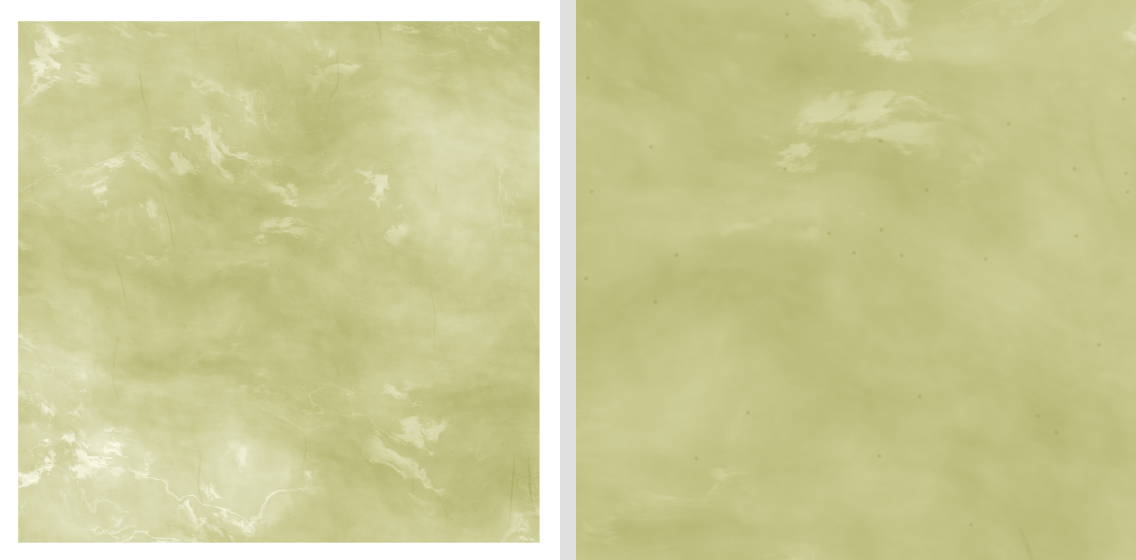
Left: the whole. Right: its middle third, enlarged.
Reproduce this texture procedurally as a three.js fragment shader.

```glsl
varying vec2 vUv;

const vec3 PAPER = vec3(1.0);
const vec3 OLIVE = vec3(0.69, 0.69, 0.42);
const vec3 SAGE = vec3(0.79, 0.79, 0.57);
const vec3 CREAM = vec3(0.89, 0.89, 0.76);
const vec3 MILK = vec3(0.97, 0.97, 0.89);

float hash(vec2 p) {
  vec3 q = fract(vec3(p.xyx) * 0.1031);
  q += dot(q, q.yzx + 33.33);
  return fract((q.x + q.y) * q.z);
}

mat2 rotation(float angle) {
  float c = cos(angle), s = sin(angle);
  return mat2(c, -s, s, c);
}

float noise(vec2 p) {
  vec2 i = floor(p), f = fract(p);
  f = f * f * f * (f * (f * 6.0 - 15.0) + 10.0);
  float low = mix(hash(i), hash(i + vec2(1.0, 0.0)), f.x);
  float high = mix(hash(i + vec2(0.0, 1.0)), hash(i + 1.0), f.x);
  return mix(low, high, f.y);
}

float fbm(vec2 p, float gain) {
  float sum = 0.0, total = 0.0, amp = 1.0;
  mat2 turn = rotation(0.5);
  for (int i = 0; i < 6; i++) {
    sum += amp * noise(p);
    total += amp;
    amp *= gain;
    p = turn * p * 2.03 + 17.3;
  }
  return sum / total;
}

// Thin broken line along the middle contour of a noise field
float vein(vec2 p, float width, float gain, float coverage) {
  float ridge = abs(fbm(p, gain) - 0.5);
  float line = 1.0 - smoothstep(0.0, width, ridge);
  float gaps = smoothstep(1.0 - coverage, 1.2 - coverage, fbm(p * 0.9 + 41.0, 0.5));
  return line * gaps;
}

// Tapered, slightly crooked, steep hairline
float crack(vec2 p, vec2 center, float angle, float halfLength, float width) {
  vec2 q = rotation(angle) * (p - center);
  q.x += 0.012 * (noise(vec2(q.y * 22.0, center.x * 90.0)) - 0.5);
  float taper = 1.0 - smoothstep(0.2, 1.0, abs(q.y) / halfLength);
  return taper * (1.0 - smoothstep(0.0, width, abs(q.x)));
}

float cracks(vec2 p) {
  float sum = 0.0;
  for (int i = 0; i < 22; i++) {
    float k = float(i);
    vec2 center = vec2(hash(vec2(k, 3.0)), hash(vec2(k, 8.0)));
    float angle = mix(-0.15, 0.5, hash(vec2(k, 13.0)));
    float halfLength = mix(0.02, 0.09, hash(vec2(k, 21.0)));
    float width = mix(0.002, 0.005, hash(vec2(k, 34.0)));
    sum += crack(p, center, angle, halfLength, width) * mix(0.3, 1.0, hash(vec2(k, 55.0)));
  }
  return min(sum, 1.0);
}

// Tiny round pits, one candidate per cell
float pits(vec2 p, float cells, float share) {
  vec2 cell = floor(p * cells);
  vec2 spot = 0.25 + 0.5 * vec2(hash(cell + 5.0), hash(cell + 91.0));
  float d = length(fract(p * cells) - spot);
  return step(1.0 - share, hash(cell + 27.0)) * (1.0 - smoothstep(0.03, 0.13, d));
}

vec3 stone(vec2 p) {
  vec2 warp = vec2(fbm(p * 4.0 + 7.0, 0.5), fbm(p * 4.0 + 63.0, 0.5)) - 0.5;
  vec2 grain = rotation(-0.25) * (p + 0.14 * warp);
  vec2 steep = rotation(0.3) * (p + 0.06 * warp);

  // Clouds, tilted streaks and faint steep folds
  float clouds = fbm(grain * vec2(3.2, 4.6) + 11.0, 0.55) - 0.5;
  float streaks = fbm(grain * vec2(5.0, 19.0) + 29.0, 0.6) - 0.5;
  float folds = fbm(steep * vec2(16.0, 3.0) + 53.0, 0.55) - 0.5;
  float mottle = fbm(p * 34.0 + 5.0, 0.65) - 0.5;
  float tone = 0.49 + 0.95 * clouds + 0.5 * streaks + 0.28 * folds + 0.24 * mottle;

  // Dark marks
  tone -= 0.2 * cracks(p) + 0.3 * pits(p, 75.0, 0.05);
  tone -= 0.13 * vein(steep * vec2(6.0, 2.2) + 83.0, 0.02, 0.45, 0.55);

  // Pale veins and clustered flecks
  float veins = vein(grain * vec2(3.0, 7.0) + 19.0, 0.012, 0.5, 0.48);
  veins += 0.7 * vein(grain * vec2(6.0, 11.0) + 71.0, 0.015, 0.52, 0.46);
  veins += 0.6 * vein(steep * vec2(7.0, 3.0) + 37.0, 0.012, 0.5, 0.42);
  float cluster = smoothstep(0.5, 0.72, fbm(grain * vec2(6.0, 9.0) + 97.0, 0.5));
  float flecks = cluster * smoothstep(0.52, 0.7, fbm(grain * vec2(26.0, 44.0), 0.6));
  tone += 0.28 * veins + 0.4 * flecks;

  vec3 color = mix(OLIVE, SAGE, smoothstep(-0.1, 0.55, tone) * 0.4 + clamp(tone, 0.0, 0.5) * 1.2);
  color = mix(color, CREAM, clamp(tone * 2.0 - 1.0, 0.0, 1.0));
  return mix(color, MILK, smoothstep(0.9, 1.3, tone));
}

void main() {
  // Square slab on a white margin
  vec2 inset = abs(vUv - vec2(0.498, 0.4965)) - 0.4655;
  float slab = 1.0 - smoothstep(-0.001, 0.001, max(inset.x, inset.y));
  gl_FragColor = vec4(mix(PAPER, stone(vUv), slab), 1.0);
}
```
